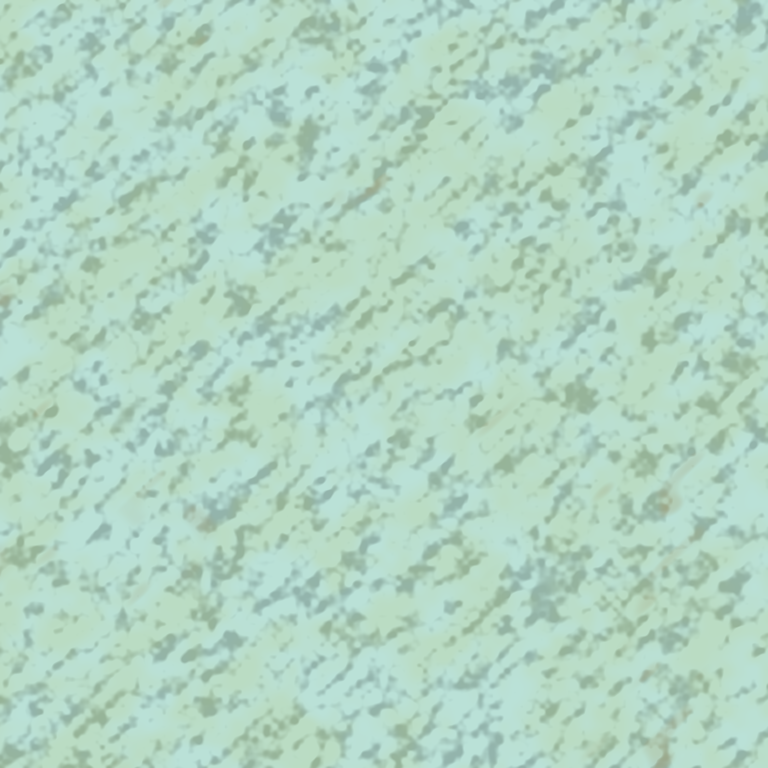
A WebGL 1 fragment shader for this texture:

```glsl
precision highp float;
// Pale mint paper with short, soft diagonal flecks and a few tan streaks.
uniform vec2 u_resolution;

float hash(vec2 p) {
  return fract(sin(dot(p, vec2(127.1, 311.7))) * 43758.5453);
}

float noise(vec2 p) {
  vec2 cell = floor(p);
  vec2 f = fract(p);
  f = f * f * (3.0 - 2.0 * f);
  float low = mix(hash(cell), hash(cell + vec2(1.0, 0.0)), f.x);
  float high = mix(hash(cell + vec2(0.0, 1.0)), hash(cell + vec2(1.0, 1.0)), f.x);
  return mix(low, high, f.y);
}

void main() {
  vec2 uv = gl_FragCoord.xy / min(u_resolution.x, u_resolution.y);

  // Slightly bent axes: x runs along the flecks, y across them
  vec2 bend = vec2(noise(uv * 9.0), noise(uv * 9.0 + 31.0)) - 0.5;
  vec2 p = uv + 0.012 * bend;
  vec2 slant = vec2(dot(p, vec2(0.74, 0.67)), dot(p, vec2(-0.67, 0.74)));

  // Fleck density from long strokes and fine grain
  float strokes = noise(slant * vec2(36.0, 84.0) + 17.0);
  float grain = noise(uv * 112.0 + 5.0);
  float speckle = noise(uv * 150.0 + 71.0);
  float density = 0.50 * strokes + 0.32 * grain + 0.18 * speckle;
  density += 0.06 * (noise(uv * 12.0 + 43.0) - 0.5);
  float fleck = smoothstep(0.47, 0.77, density);

  // Drifting warm and cool tints
  float warmth = 0.55 * noise(slant * vec2(16.0, 26.0) + 90.0)
               + 0.25 * noise(uv * 55.0 + 12.0)
               + 0.20 * noise(uv * 5.0 + 60.0);
  float warm = smoothstep(0.25, 0.75, warmth);
  vec3 paper = mix(vec3(0.728, 0.882, 0.845), vec3(0.728, 0.862, 0.765), warm);
  vec3 shade = mix(vec3(0.575, 0.705, 0.675), vec3(0.590, 0.705, 0.595), warm);
  vec3 color = mix(paper, shade, fleck);

  // Rare tan streaks, broken up by the flecks
  float tan_streak = smoothstep(0.76, 0.98, noise(slant * vec2(17.0, 42.0) + 140.0));
  tan_streak *= smoothstep(0.45, 0.85, noise(uv * 8.0 + 200.0));
  color = mix(color, vec3(0.63, 0.63, 0.48), tan_streak * (0.3 + 0.4 * fleck));

  gl_FragColor = vec4(color, 1.0);
}
```
